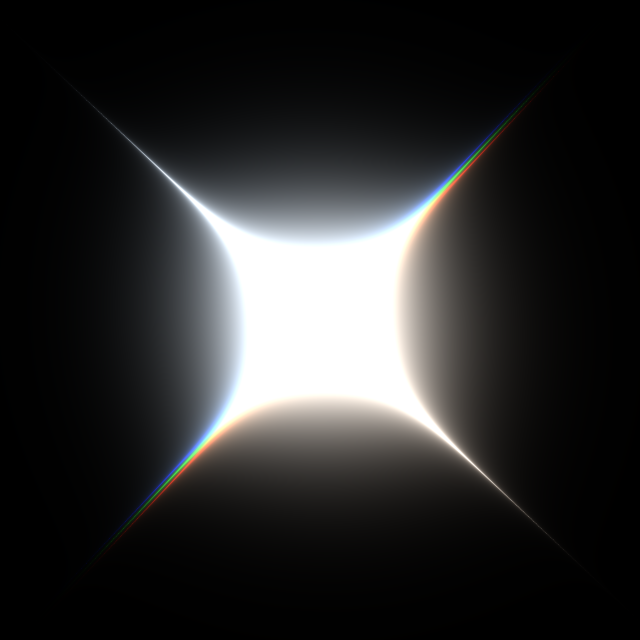
Reproduce this background procedurally as a three.js fragment shader.

```glsl
// Four-pointed white star flare with a soft halo and prismatic colour fringes on black.
varying vec2 vUv;

const vec2 CENTER = vec2(0.5);
const float TILT = 0.815;          // angle of the first ray axis, in radians
const float STRENGTH = 0.0238;     // energy of the flare
const vec2 REACH = vec2(0.156, 0.162); // falloff radius along each ray axis
const float FRINGE = 0.0052;       // shift between colour channels
const float FOOTPRINT = 0.0018;    // width of the smoothing filter
const int TAPS = 4;                // filter samples per side

// Coordinates along the two ray axes.
vec2 toRayAxes(vec2 p, float angle) {
  float c = cos(angle);
  float s = sin(angle);
  return vec2(c * p.x + s * p.y, c * p.y - s * p.x);
}

// Hyperbolic star dimmed by a Gaussian, with a square-root tone curve.
float starFlare(vec2 p, float strength, vec2 reach) {
  vec2 q = p / reach;
  float cross = max(2.0 * abs(p.x * p.y), 1e-7);
  float energy = strength * exp(-dot(q, q)) / cross;
  return min(sqrt(energy), 1.0);
}

// Red, green and blue flares spread along the second ray axis.
vec3 prismFlare(vec2 p, float fringe) {
  vec2 shift = vec2(0.0, fringe);
  return vec3(
    starFlare(p + shift, STRENGTH, REACH),
    starFlare(p, STRENGTH, REACH),
    starFlare(p - shift, STRENGTH, REACH)
  );
}

void main() {
  vec3 light = vec3(0.0);

  // Average a small grid so that the thin rays stay smooth.
  for (int j = 0; j < TAPS; j++) {
    for (int i = 0; i < TAPS; i++) {
      vec2 tap = (vec2(float(i), float(j)) + 0.5) / float(TAPS) - 0.5;
      vec2 p = toRayAxes(vUv + tap * FOOTPRINT - CENTER, TILT);
      light += prismFlare(p, FRINGE);
    }
  }

  gl_FragColor = vec4(light / float(TAPS * TAPS), 1.0);
}
```
